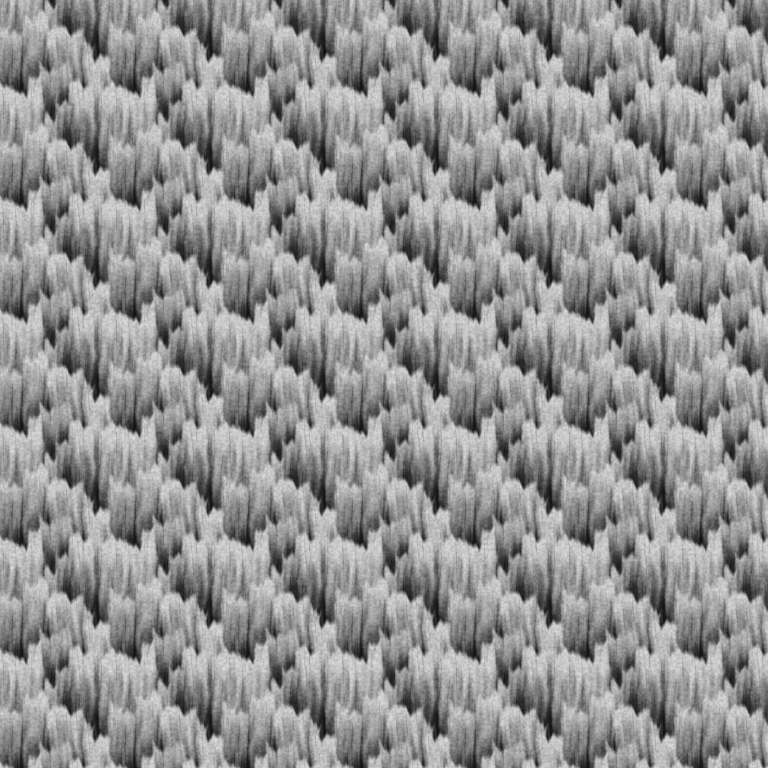
Write a WebGL 2 fragment shader that draws this texture.

```glsl
#version 300 es
precision highp float;
// Overlapping ragged grey bark shingles, light at the top and fading to black.

uniform vec2 u_resolution;
out vec4 fragColor;

vec2 gradientAt(vec2 cell) {
  vec3 q = fract(cell.xyx * vec3(0.1031, 0.1030, 0.0973));
  q += dot(q, q.yzx + 33.33);
  float angle = 6.2832 * fract((q.x + q.y) * q.z);
  return vec2(cos(angle), sin(angle));
}

float gradientNoise(vec2 p) {
  vec2 i = floor(p), f = p - i;
  vec2 u = f * f * f * (f * (f * 6.0 - 15.0) + 10.0);
  vec2 e = vec2(1.0, 0.0);
  float low = mix(dot(gradientAt(i), f), dot(gradientAt(i + e), f - e), u.x);
  float high = mix(dot(gradientAt(i + e.yx), f - e.yx),
                   dot(gradientAt(i + 1.0), f - 1.0), u.x);
  return mix(low, high, u.y);
}

// Each shingle: centre x, half width, top (measured downward), fade rate.
const int SHINGLES = 12;
const vec4 shingles[SHINGLES] = vec4[SHINGLES](
  vec4(0.32, 0.165, 0.00, 1.05),
  vec4(0.81, 0.125, 0.04, 1.20),
  vec4(0.52, 0.050, 0.12, 1.25),
  vec4(0.61, 0.110, 0.22, 0.85),
  vec4(0.23, 0.145, 0.32, 1.35),
  vec4(0.05, 0.060, 0.40, 1.10),
  vec4(0.47, 0.118, 0.48, 0.95),
  vec4(0.86, 0.255, 0.52, 0.75),
  vec4(0.30, 0.075, 0.64, 1.45),
  vec4(0.20, 0.060, 0.78, 1.25),
  vec4(0.05, 0.120, 0.87, 0.95),
  vec4(0.76, 0.060, 0.94, 1.00));

// Paints one shingle over the shade beneath it.
float paintShingle(float shade, vec2 p, vec4 s, float seed) {
  float depth = p.y - s.z;
  float x = fract(p.x - s.x + 0.5) - 0.5;
  x += 0.010 * sin(depth * 8.0 + seed * 2.0);

  // Tapering sides and a softly torn top with raised corners
  float halfWidth = s.y - 0.05 * depth * depth
                  + 0.014 * gradientNoise(vec2(depth * 9.0, seed * 5.7));
  float across = min(abs(x) / s.y, 1.0);
  float torn = 0.11 * gradientNoise(vec2(x * 11.0, seed * 7.3))
             + 0.05 * gradientNoise(vec2(x * 24.0, seed * 3.1 + 0.5))
             + 0.025 * across * across - 0.01;
  float side = halfWidth - abs(x);
  float cover = smoothstep(-0.03, 0.035, depth + torn)
              * smoothstep(-0.012, 0.012, side);

  // Bright upper part, uneven fade, deep shadow and faint vertical fibres
  float stain = gradientNoise(vec2(x * 18.0, depth * 3.5 + seed * 9.1));
  float fibre = gradientNoise(vec2(x * 45.0, depth * 3.0 + seed * 4.7));
  float fall = max(depth + torn * 0.3 - stain * 0.16, 0.0);
  float tone = 0.79 - 0.53 * smoothstep(0.0, 0.62 / s.w, fall);
  tone -= 0.18 * smoothstep(0.55, 0.95, fall);
  tone -= 0.30 * max(s.w - 1.0, 0.0);
  tone += stain * 0.16 * smoothstep(0.03, 0.3, depth);
  tone -= 0.10 * smoothstep(0.1, 0.45, fibre) - 0.02;
  tone -= 0.10 * (1.0 - smoothstep(0.0, 0.03, side));
  return mix(shade, clamp(tone, 0.08, 0.79), cover);
}

void main() {
  vec2 uv = gl_FragCoord.xy / u_resolution;
  vec2 p = fract(vec2(uv.x, 1.0 - uv.y) * 6.78 - 0.26);

  // Layers run downward, so lower shingles lie in front
  float shade = 0.1;
  for (int row = -1; row <= 1; row++)
    for (int i = 0; i < SHINGLES; i++)
      shade = paintShingle(shade, p - vec2(0.0, float(row)), shingles[i], float(i) + 1.0);

  // Felt-like grain over the whole surface
  float grain = 0.07 * gradientNoise(uv * 150.0) + 0.10 * gradientNoise(uv * 290.0 + 17.0);
  shade += grain * smoothstep(0.0, 0.4, shade);
  fragColor = vec4(vec3(clamp(shade, 0.0, 1.0)), 1.0);
}
```
